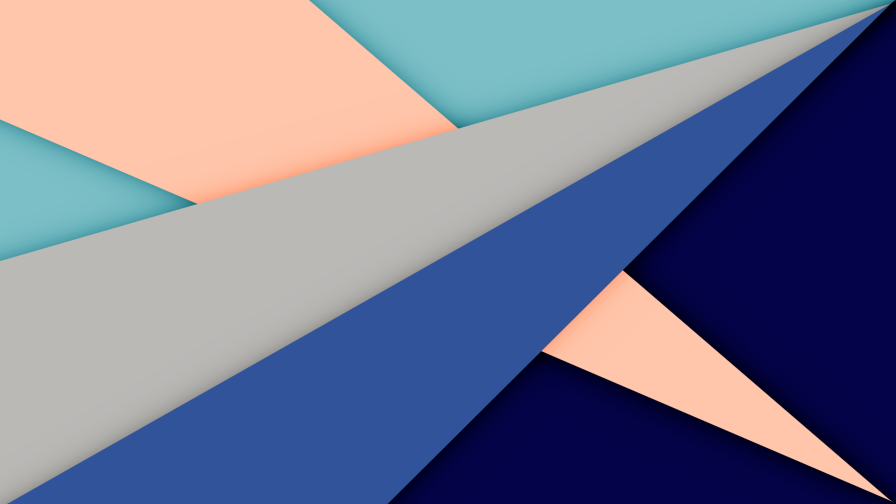
Write a WebGL 1 fragment shader that draws this background.

```glsl
precision highp float;
// Overlapping paper wedges with soft shadows: teal, peach, grey, blue and navy.

uniform vec2 u_resolution;

const float ASPECT = 16.0 / 9.0;

const vec3 TEAL  = vec3(0.49, 0.75, 0.78);
const vec3 NAVY  = vec3(0.015, 0.012, 0.285);
const vec3 PEACH = vec3(1.0, 0.775, 0.67);
const vec3 GREY  = vec3(0.73, 0.725, 0.715);
const vec3 BLUE  = vec3(0.19, 0.325, 0.60);

// Signed distance to the line a-b, positive to the left of its direction.
float side(vec2 p, vec2 a, vec2 b) {
  vec2 along = normalize(b - a);
  return dot(p - a, vec2(-along.y, along.x));
}

// Wedge that opens leftward from its apex; negative inside.
float wedge(vec2 p, vec2 apex, vec2 upper, vec2 lower) {
  return max(-side(p, apex, upper), side(p, apex, lower));
}

// Coverage of a shape with an edge one pixel wide.
float cover(float d, float pixel) {
  return smoothstep(0.5 * pixel, -0.5 * pixel, d);
}

// Deepen the colours below a sheet, then lay the sheet on top.
vec3 layPaper(vec3 below, vec3 paper, float d, float shade, float pixel) {
  float shadow = shade * exp(-max(d, 0.0) / 0.018);
  vec3 shaded = pow(below, vec3(1.0 + shadow));
  return mix(shaded, paper, cover(d, pixel));
}

void main() {
  vec2 p = gl_FragCoord.xy / u_resolution * vec2(ASPECT, 1.0);
  float pixel = 1.5 / u_resolution.y;

  // Shared tips of the wedges, and a seam hidden under the blue sheet.
  vec2 topTip = vec2(1.768, 0.993);
  vec2 lowTip = vec2(1.768, 0.006);
  vec2 seam = vec2(0.39, 0.0);
  vec2 blueFoot = vec2(0.014, 0.0);
  vec2 navyFoot = vec2(0.769, 0.0);

  // Backdrop: teal above the seam, navy below.
  vec3 color = mix(NAVY, TEAL, cover(side(p, topTip, seam), pixel));

  // Sheets from back to front.
  float peach = wedge(p, lowTip, vec2(0.613, 1.0), vec2(0.0, 0.763));
  float grey = wedge(p, topTip, vec2(0.0, 0.482), seam);
  float blue = wedge(p, topTip, blueFoot, navyFoot);
  color = layPaper(color, PEACH, peach, 0.75, pixel);
  color = layPaper(color, GREY, grey, 0.75, pixel);
  color = layPaper(color, BLUE, blue, 0.65, pixel);

  gl_FragColor = vec4(color, 1.0);
}
```
